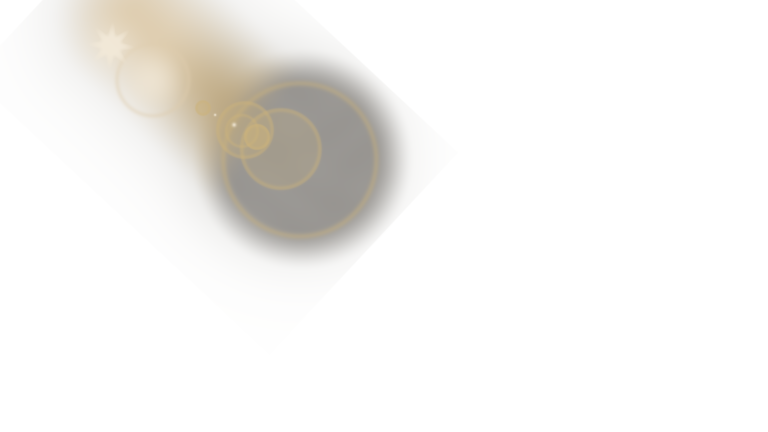
This background is drawn by a WebGL 2 fragment shader. Its source:

```glsl
#version 300 es
// Soft lens flare: a tan haze running into a grey disc, with rings and a star, on white.
precision highp float;

uniform vec2 u_resolution;
out vec4 outColor;

// Lengths are in canvas heights.
const vec3 WHITE = vec3(1.0);
const vec3 PALE_TAN = vec3(0.87, 0.80, 0.68);
const vec3 DEEP_TAN = vec3(0.74, 0.66, 0.51);
const vec3 GREY = vec3(0.60, 0.59, 0.575);
const vec3 MIST = vec3(0.84, 0.835, 0.82);
const vec3 GOLD = vec3(0.80, 0.70, 0.48);
const vec3 CREAM = vec3(0.95, 0.915, 0.85);

const vec2 STAR_POS = vec2(0.257, 0.894);
const vec2 GLOW_POS = vec2(0.354, 0.815);
const vec2 DISC_POS = vec2(0.700, 0.632);
const vec2 HAZE_START = vec2(0.310, 0.960);
const vec2 HAZE_END = vec2(0.580, 0.700);
const vec2 SHEET_POS = vec2(0.497, 0.735);
const vec2 SHEET_HALF = vec2(0.472, 0.320);
const vec2 SHEET_AXIS = vec2(0.731, -0.682);
const float STAR_POINTS = 8.0;

// Lens ghosts: centre, radius, fill strength.
const int GHOST_COUNT = 6;
const vec4 GHOSTS[GHOST_COUNT] = vec4[](
  vec4(0.694, 0.630, 0.184, 0.00),
  vec4(0.650, 0.655, 0.095, 0.20),
  vec4(0.567, 0.699, 0.067, 0.24),
  vec4(0.560, 0.697, 0.040, 0.08),
  vec4(0.595, 0.683, 0.030, 0.50),
  vec4(0.470, 0.750, 0.018, 0.40));

float softDisc(float d, float inner, float outer) {
  return 1.0 - smoothstep(inner, outer, d);
}

float gauss(float d, float width) {
  return exp(-d * d / (width * width));
}

float segmentDistance(vec2 p, vec2 a, vec2 b) {
  vec2 ab = b - a;
  return length(p - a - ab * clamp(dot(p - a, ab) / dot(ab, ab), 0.0, 1.0));
}

float boxDistance(vec2 p, vec2 halfSize) {
  vec2 d = abs(p) - halfSize;
  return length(max(d, 0.0)) + min(max(d.x, d.y), 0.0);
}

float mottle(vec2 p) {
  return sin(p.x * 31.0 + sin(p.y * 23.0)) * sin(p.y * 37.0 + sin(p.x * 19.0));
}

float starShape(vec2 p, float pixel) {
  float spike = pow(abs(cos(0.5 * STAR_POINTS * atan(p.y, p.x) + 0.3)), 3.0);
  float r = length(p);
  float body = softDisc(r, 0.018, mix(0.036, 0.066, spike) + pixel);
  return max(body, 0.45 * gauss(r, 0.055));
}

void main() {
  vec2 p = gl_FragCoord.xy / u_resolution.y;
  float pixel = 1.0 / u_resolution.y;
  float discDist = length(p - DISC_POS);
  float hazeDist = segmentDistance(p, HAZE_START, HAZE_END);

  // Faint tilted sheet with a wide mist inside it
  vec2 rel = p - SHEET_POS;
  vec2 local = vec2(dot(rel, SHEET_AXIS), dot(rel, vec2(-SHEET_AXIS.y, SHEET_AXIS.x)));
  float sheet = softDisc(boxDistance(local, SHEET_HALF), -pixel, pixel);
  float mist = 0.03 + 0.50 * gauss(max(hazeDist - 0.06, 0.0), 0.15)
             + 0.30 * gauss(max(discDist - 0.18, 0.0), 0.10);
  vec3 color = mix(WHITE, MIST, sheet * min(mist, 1.0));

  // Tan haze deepening toward the grey disc
  float along = dot(p - STAR_POS, normalize(DISC_POS - STAR_POS));
  vec3 hazeColor = mix(PALE_TAN, DEEP_TAN, smoothstep(0.08, 0.32, along));
  hazeColor = mix(hazeColor, GREY, smoothstep(0.30, 0.46, along));
  color = mix(color, hazeColor, 0.95 * softDisc(hazeDist, 0.0, 0.20));

  // Grey disc with a blurred rim, tinted where it meets the haze
  vec3 discColor = mix(DEEP_TAN, GREY, smoothstep(0.26, 0.42, along));
  discColor += 0.006 * mottle(p);
  color = mix(color, discColor, softDisc(discDist, 0.160, 0.262));

  // Cream glow and its halo ring
  float glowDist = length(p - GLOW_POS);
  color = mix(color, CREAM, 0.65 * softDisc(glowDist, 0.0, 0.095));
  color = mix(color, PALE_TAN, 0.35 * gauss(glowDist - 0.083, 0.006));

  // Ghost discs with bright rims
  for (int i = 0; i < GHOST_COUNT; i++) {
    vec4 ghost = GHOSTS[i];
    float d = length(p - ghost.xy) - ghost.z;
    float rimWidth = 0.003 + 0.022 * ghost.z;
    color = mix(color, GOLD, ghost.w * softDisc(d, -pixel, pixel));
    color = mix(color, GOLD, 0.36 * gauss(d + rimWidth, rimWidth));
  }

  // Two tiny glints
  float glints = gauss(length(p - vec2(0.498, 0.734)), 0.003)
               + gauss(length(p - vec2(0.542, 0.711)), 0.005);
  color = mix(color, CREAM, 0.8 * min(glints, 1.0));

  // Star
  color = mix(color, CREAM, 0.9 * starShape(p - STAR_POS, pixel));
  outColor = vec4(color, 1.0);
}
```
